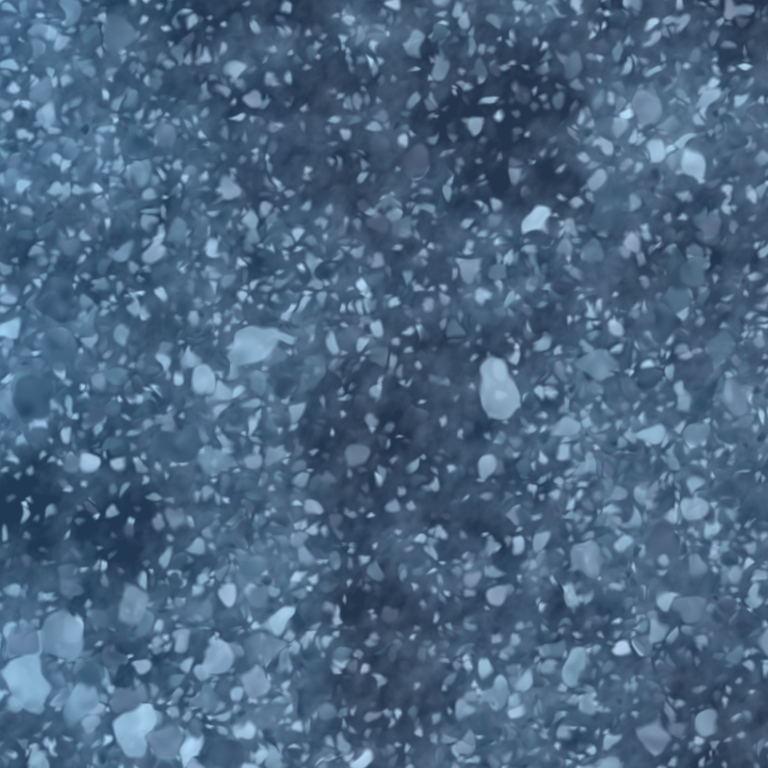
Write a WebGL 2 fragment shader that draws this texture.

```glsl
#version 300 es
precision highp float;

#define SOFTNESS 0.0036
#define BASE_TONE 0.228
#define MOTTLE 0.25
#define CLUMP 0.20
#define GRAIN 0.13
#define STONE_DARK 0.22
#define STONE_LIGHT 0.67
#define WARP 0.012
#define LEAN 0.9

uniform vec2 u_resolution;
out vec4 fragColor;

float hash(vec2 p) {
    vec3 q = fract(vec3(p.xyx) * 0.1031);
    q += dot(q, q.yzx + 33.33);
    return fract((q.x + q.y) * q.z);
}

vec2 hash2(vec2 p) {
    return vec2(hash(p), hash(p + 57.3));
}

float noise(vec2 p) {
    vec2 i = floor(p), f = fract(p);
    f = f * f * (3.0 - 2.0 * f);
    return mix(mix(hash(i), hash(i + vec2(1, 0)), f.x),
               mix(hash(i + vec2(0, 1)), hash(i + vec2(1, 1)), f.x), f.y);
}

float fbm(vec2 p) {
    float sum = 0.0, weight = 0.5;
    for (int i = 0; i < 3; i++) {
        sum += weight * noise(p);
        p = mat2(1.6, 1.2, -1.2, 1.6) * p + 7.1;
        weight *= 0.5;
    }
    return sum / 0.875;
}

mat2 rotation(float a) {
    return mat2(cos(a), sin(a), -sin(a), cos(a));
}

// Slate blue ramp from shadow to pale stone
vec3 slate(float tone) {
    return vec3(tone, tone * 1.07 + 0.085, tone * 1.09 + 0.187);
}

// Share of coarse gravel: strongest at the lower left
float gravelBias(vec2 uv) {
    return 1.0 - smoothstep(0.05, 0.75, length(uv * vec2(1.5, 0.7)));
}

// Broad bands of crowded and bare ground
float crowding(vec2 uv) {
    return smoothstep(0.25, 0.75, fbm(uv * 6.0 + 3.0));
}

// One layer of scattered irregular stones, painted over the ground
vec3 scatterStones(vec3 ground, vec2 uv, float scale, vec2 density, float seed) {
    vec2 grid = uv * scale + seed;
    vec2 home = floor(grid);
    float soft = max(SOFTNESS, 0.7 / min(u_resolution.x, u_resolution.y));
    for (int y = -1; y <= 1; y++) {
        for (int x = -1; x <= 1; x++) {
            vec2 cell = home + vec2(x, y);
            vec2 place = hash2(cell + seed);
            vec2 form = hash2(cell + seed + 113.7);
            vec2 look = hash2(cell + seed + 271.9);
            vec2 center = cell + 0.15 + 0.7 * place;
            vec2 site = (center - seed) / scale;
            float chance = density.x + density.y * gravelBias(site);
            chance *= 0.45 + 1.1 * crowding(site);
            if (hash(cell + seed + 401.3) > chance) continue;

            // Stretched, leaning outline with rounded corners
            vec2 offset = grid - center;
            float stretch = mix(0.9, 1.3, form.x);
            vec2 q = rotation(-LEAN - 2.2 * (form.y - 0.5)) * offset;
            q *= vec2(1.0 / stretch, stretch);
            float angle = atan(q.y, q.x + 1e-5);
            float outline = 1.0 + 0.09 * sin(3.0 * angle + 6.3 * look.x)
                                + 0.05 * sin(4.0 * angle + 6.3 * place.x);
            float radius = mix(0.25, 0.48, place.y * form.x + 0.4 * form.y);
            float dist = (length(q) - radius * outline) / scale;
            float cover = 1.0 - smoothstep(-soft, soft, dist);

            // Pale faces with surface mottling and a slight tint of their own
            float tone = mix(STONE_DARK, STONE_LIGHT, pow(look.y, 1.35));
            tone += 0.025 * clamp(offset.y / radius, -1.0, 1.0);
            tone += 0.14 * (noise(uv * 60.0 + seed) - 0.5);
            vec3 face = slate(tone) + (form.x - 0.5) * vec3(-0.03, 0.02, 0.01);
            ground = mix(ground, face, cover * mix(0.7, 1.0, look.x));
        }
    }
    return ground;
}

void main() {
    vec2 uv = gl_FragCoord.xy / min(u_resolution.x, u_resolution.y);
    vec2 drift = vec2(noise(uv * 48.0), noise(uv * 48.0 + 31.7)) - 0.5;
    vec2 warped = uv + WARP * drift;

    // Mottled ground: broad patches, soft clumps and fine grit
    vec2 leaned = rotation(-LEAN) * uv;
    float tone = BASE_TONE + MOTTLE * (fbm(uv * 6.0 + 3.0) - 0.5);
    tone += CLUMP * (fbm(leaned * vec2(22.0, 28.0) + 19.0) - 0.5);
    tone += GRAIN * (fbm(leaned * vec2(60.0, 75.0) + 11.0) - 0.5);
    vec3 color = slate(max(tone, 0.13));

    // Grit, chips, pebbles and coarse stones
    color = scatterStones(color, warped, 84.0, vec2(0.44, 0.0), 13.0);
    color = scatterStones(color, warped, 50.0, vec2(0.34, 0.05), 47.0);
    color = scatterStones(color, warped, 29.0, vec2(0.17, 0.36), 89.0);
    color = scatterStones(color, warped, 16.0, vec2(0.07, 0.40), 151.0);

    // Cooler light at the left, dull warm patches where ground is bare
    float warmth = 1.0 - crowding(uv);
    float cool = 1.0 - smoothstep(0.0, 0.5, uv.x);
    color += cool * vec3(-0.015, 0.015, 0.03);
    color += warmth * vec3(0.012, -0.012, -0.025);

    fragColor = vec4(clamp(color, 0.0, 1.0), 1.0);
}
```
